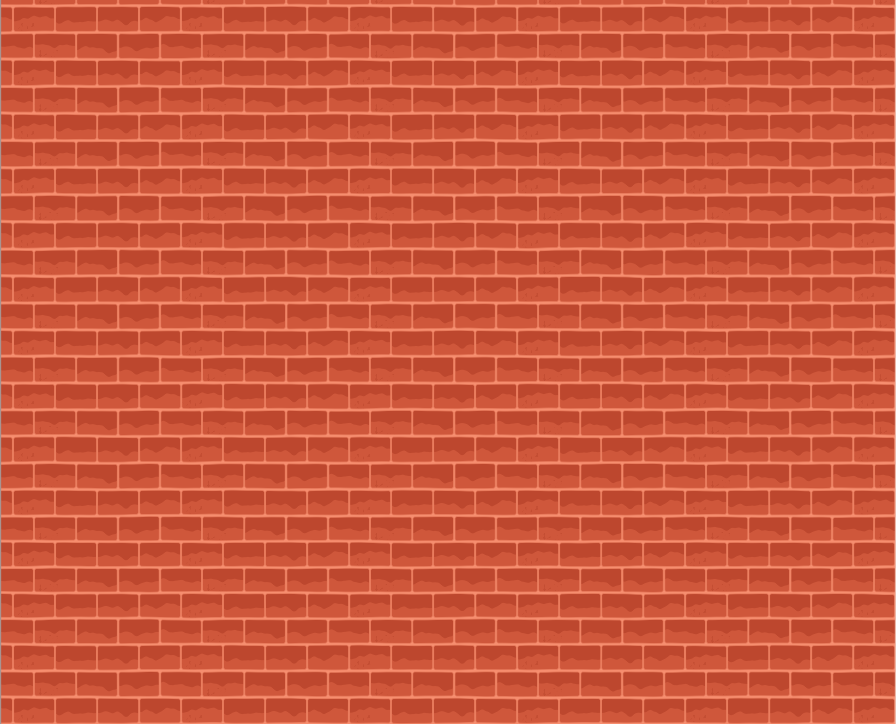
Give the GLSL for this texture, as a Shadertoy shader.

```glsl
#define COLUMNS 21.33
#define ROWS 27.22
#define COURSE_SHIFT 0.31
#define COURSE_DRIFT 0.18
#define JOINT_HALF vec2(0.038, 0.060)
#define JOINT_VARIATION 0.02
#define CORNER_RADIUS 0.07
#define WOBBLE vec2(0.006, 0.035)
#define STAIN_LEVEL 0.43
#define STAIN_HEIGHT 0.25
#define STAIN_VARIATION 0.2
#define MARGIN 0.0013

const float PI = 3.14159;
const vec3 BRICK_DARK = vec3(0.742, 0.28, 0.18);
const vec3 BRICK_LIGHT = vec3(0.81, 0.34, 0.23);
const vec3 MORTAR_EDGE = vec3(0.91, 0.48, 0.36);
const vec3 MORTAR_CORE = vec3(0.965, 0.555, 0.435);
const vec3 MARGIN_LEFT = vec3(0.66, 0.58, 0.57);
const vec3 MARGIN_RIGHT = vec3(0.93, 0.72, 0.66);

float hash(vec2 p) {
    vec3 q = fract(p.xyx * 0.1031);
    q += dot(q, q.yzx + 33.33);
    return fract((q.x + q.y) * q.z);
}

float cornerRamp(vec2 cell, vec2 offset) {
    float angle = 2.0 * PI * hash(cell);
    return dot(vec2(cos(angle), sin(angle)), offset);
}

float gradientNoise(vec2 p) {
    vec2 i = floor(p), f = fract(p);
    vec2 w = f * f * f * (f * (f * 6.0 - 15.0) + 10.0);
    vec2 e = vec2(0.0, 1.0);
    float low = mix(cornerRamp(i, f), cornerRamp(i + e.yx, f - e.yx), w.x);
    float high = mix(cornerRamp(i + e, f - e), cornerRamp(i + 1.0, f - 1.0), w.x);
    return mix(low, high, w.y);
}

float roundedBox(vec2 p, vec2 halfSize, float radius) {
    vec2 q = abs(p) - halfSize + radius;
    return length(max(q, 0.0)) + min(max(q.x, q.y), 0.0) - radius;
}

float coverage(float d, float pixel) {
    return clamp(d / pixel + 0.5, 0.0, 1.0);
}

void mainImage(out vec4 fragColor, in vec2 fragCoord) {
    vec2 uv = fragCoord / iResolution.xy;
    float pixel = ROWS / iResolution.y;

    // Courses with slightly uneven heights and nearly straight joints
    vec2 wall = uv * vec2(COLUMNS, ROWS);
    wall.y += COURSE_DRIFT * smoothstep(0.08, 0.32, uv.y) * (1.0 - smoothstep(0.5, 1.0, uv.y));
    wall += WOBBLE * vec2(gradientNoise(wall * 0.5 + 40.3),
                          gradientNoise(wall * vec2(0.7, 0.7) + 7.7));

    // Running bond, with brick kinds recurring every four columns and two rows
    float row = floor(wall.y);
    wall.x -= COURSE_SHIFT + 0.5 * mod(row, 2.0);
    vec2 local = fract(wall);
    vec2 kind = mod(vec2(floor(wall.x), row), vec2(4.0, 2.0));
    float seed = 3.37 + 11.3 * kind.x + 53.9 * kind.y;

    // Brick outline, measured in course heights
    vec2 size = vec2(ROWS * iResolution.x / (COLUMNS * iResolution.y), 1.0);
    vec2 jointHalf = JOINT_HALF;
    jointHalf.x += JOINT_VARIATION * (hash(kind + 21.0) - 0.5);
    jointHalf.y += JOINT_VARIATION * gradientNoise(vec2(local.x * 2.0, seed + 0.4));
    float outside = roundedBox((local - 0.5) * size, 0.5 * size - jointHalf, CORNER_RADIUS);

    // Dark glaze hanging in low waves over the lighter lower half
    float wave = gradientNoise(vec2(local.x * 3.5, seed))
               + 0.3 * gradientNoise(vec2(local.x * 7.0, seed + 5.6));
    float level = STAIN_LEVEL + STAIN_VARIATION * (hash(kind + 5.0) - 0.5);
    float glaze = coverage(local.y - level - STAIN_HEIGHT * wave, pixel);

    // Small pits on one brick of every four
    float pits = gradientNoise(local * vec2(15.0, 9.0) + seed);
    float pitted = step(kind.x, 0.5) * step(local.y, 0.35) * step(local.x, 0.6);
    glaze = max(glaze, 0.6 * pitted * smoothstep(0.2, 0.4, pits));

    vec3 brick = mix(BRICK_LIGHT, BRICK_DARK, glaze);
    vec3 mortar = mix(MORTAR_EDGE, MORTAR_CORE, smoothstep(0.015, 0.05, outside));
    vec3 color = mix(brick, mortar, coverage(outside, pixel));

    // Thin worn margins at both sides
    float texel = 1.0 / iResolution.x;
    color = mix(color, MARGIN_LEFT, coverage(MARGIN - uv.x, texel));
    color = mix(color, MARGIN_RIGHT, coverage(uv.x - 1.0 + MARGIN, texel));
    fragColor = vec4(color, 1.0);
}
```
